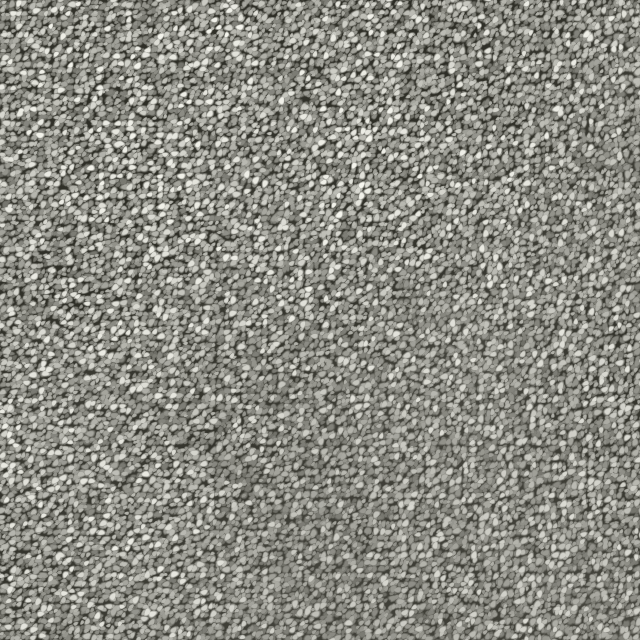
Write a three.js fragment shader that draws this texture.

```glsl
// Fine grey gravel: pale, slightly elongated chips scattered over dark gaps.
// Two layers of cellular noise draw soft chips, all leaning up to the right;
// layered sines vary contrast and brightness slowly across the surface.

varying vec2 vUv;

const vec3 GAP_COLOR = vec3(0.215, 0.215, 0.185);
const vec3 CHIP_COLOR = vec3(0.91, 0.91, 0.88);
const vec3 MID_COLOR = vec3(0.50, 0.495, 0.468);

const float COARSE_CELLS = 86.0;               // cells across the canvas
const float FINE_CELLS = 122.0;
const vec2 COARSE_TONES = vec2(0.35, 1.0);     // darkest and palest chip
const vec2 FINE_TONES = vec2(0.30, 0.74);
const vec2 CHIP_AXES = vec2(0.62, 0.42);       // half length, half width in cells
const float SIZE_SPREAD = 0.20;
const float SLANT_LEFT = 0.50;                 // lean in radians at each side
const float SLANT_RIGHT = 0.95;
const float SLANT_SPREAD = 1.3;
const float EDGE_INNER = 0.45;                 // soft rim of a chip
const float EDGE_OUTER = 1.25;
const float ANGULARITY = 0.09;

float hash(vec2 p) {
  return fract(sin(dot(p, vec2(127.1, 311.7))) * 43758.545);
}

vec2 hash2(vec2 p) {
  return vec2(hash(p), hash(p + 57.3));
}

// Slow, irregular swell between about -1 and 1
float swell(vec2 p) {
  float a = sin(p.x * 5.3 + 2.1 * sin(p.y * 4.1 + 0.7));
  float b = sin(p.y * 8.7 - p.x * 3.9 + 1.6 * sin(p.x * 7.3));
  float c = sin(p.x * 17.0 + p.y * 13.0 + 2.0 * sin(p.y * 11.0));
  return a * 0.45 + b * 0.35 + c * 0.20;
}

// Coverage of one chip, from its centre outward, with a lumpy outline
float chip(vec2 offset, float angle, vec2 axes, float phase) {
  float c = cos(angle);
  float s = sin(angle);
  vec2 q = vec2(c * offset.x + s * offset.y, c * offset.y - s * offset.x) / axes;
  float lump = sin(3.0 * atan(q.y, q.x + 0.00001) + phase);
  float d = length(q) * (1.0 + ANGULARITY * lump);
  return 1.0 - smoothstep(EDGE_INNER, EDGE_OUTER, d);
}

// Palest chip covering this point; zero in the gaps
float chipLayer(vec2 uv, float cells, vec2 tones, float seed) {
  vec2 p = uv * cells;
  vec2 base = floor(p);
  float slant = mix(SLANT_LEFT, SLANT_RIGHT, uv.x);
  float tone = 0.0;
  for (int y = -1; y <= 1; y++) {
    for (int x = -1; x <= 1; x++) {
      vec2 cell = base + vec2(float(x), float(y));
      vec2 key = cell + seed;
      vec2 center = cell + 0.1 + 0.8 * hash2(key);
      vec2 shape = hash2(key + 19.7);
      vec2 look = hash2(key + 83.1);
      float angle = slant + (shape.x - 0.5) * SLANT_SPREAD;
      vec2 axes = CHIP_AXES * (1.0 + SIZE_SPREAD * (2.0 * shape.y - 1.0));
      float cover = chip(p - center, angle, axes, look.x * 6.283);
      tone = max(tone, cover * mix(tones.x, tones.y, look.y));
    }
  }
  return tone;
}

void main() {
  // Chips
  float coarse = chipLayer(vUv, COARSE_CELLS, COARSE_TONES, 3.0);
  float fine = chipLayer(vUv, FINE_CELLS, FINE_TONES, 211.0);
  vec3 color = mix(GAP_COLOR, CHIP_COLOR, max(coarse, fine));

  // Crisper toward the top, flatter toward the lower right
  float patchTone = swell(vUv);
  float contrast = 1.0 + 0.12 * patchTone + 0.22 * (vUv.y - 0.5)
                 - 0.10 * (vUv.x - 0.5);
  color = MID_COLOR + (color - MID_COLOR) * contrast;

  // Faint drift in brightness
  color += 0.02 * swell(vUv.yx * 1.3 + 4.0);
  gl_FragColor = vec4(clamp(color, 0.0, 1.0), 1.0);
}
```
